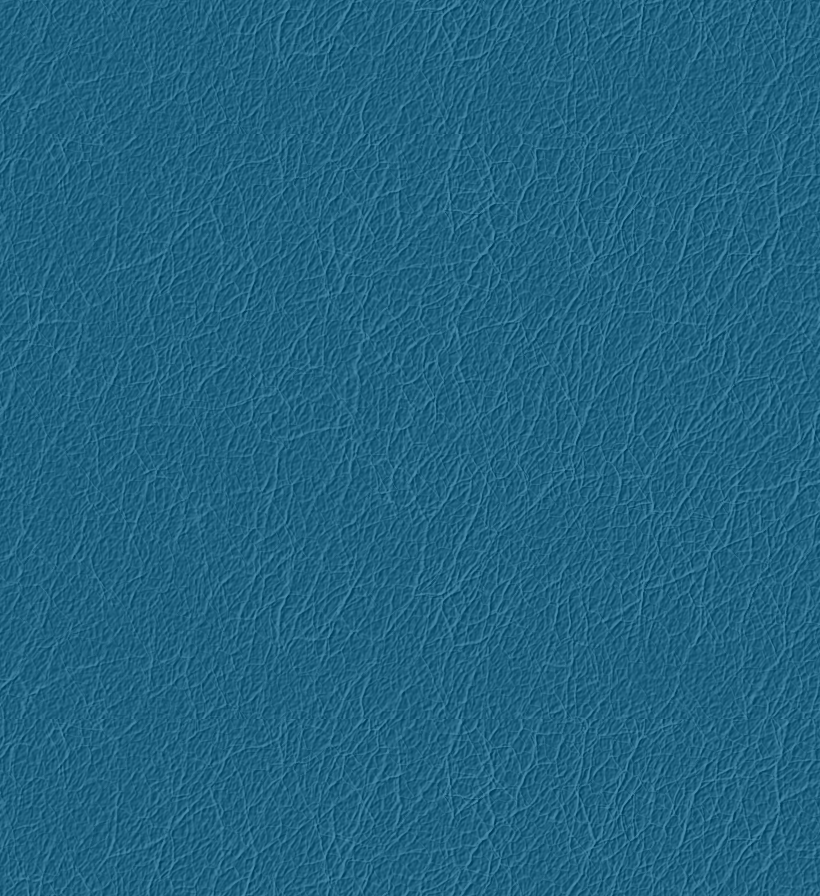
Reproduce this texture procedurally as a Shadertoy shader.

```glsl
// Blue creased leather: fine embossed pebbling under thin, crossing, mostly steep creases.

const vec3 LEATHER_BLUE = vec3(0.134, 0.391, 0.509);
const float TILE_HEIGHT = 0.653;   // the hide repeats vertically
const float TILE_SEAM = 0.197;
const float LIGHT_STEP = 0.0021;   // emboss distance

vec2 hash2(vec2 cell) {
    vec3 a = fract(cell.xyx * vec3(0.1031, 0.1030, 0.0973));
    a += dot(a, a.yzx + 33.33);
    return fract((a.xx + a.yz) * a.zy);
}

float cornerSlope(vec2 cell, vec2 offset) {
    float angle = 6.2832 * hash2(cell).x;
    return dot(vec2(cos(angle), sin(angle)), offset);
}

// Gradient noise, roughly -0.7 to 0.7
float noise(vec2 p) {
    vec2 i = floor(p), f = p - i;
    vec2 u = f * f * f * (f * (f * 6.0 - 15.0) + 10.0);
    vec2 e = vec2(1.0, 0.0);
    float low = mix(cornerSlope(i, f), cornerSlope(i + e, f - e), u.x);
    float high = mix(cornerSlope(i + e.yx, f - e.yx), cornerSlope(i + 1.0, f - 1.0), u.x);
    return mix(low, high, u.y);
}

vec2 noise2(vec2 p) {
    return vec2(noise(p), noise(p + vec2(37.4, 91.7)));
}

// Coordinates along and across a direction given in degrees
vec2 alongAcross(vec2 p, float degrees) {
    float a = radians(degrees);
    vec2 dir = vec2(cos(a), sin(a));
    return vec2(dot(p, dir), dot(p, vec2(-dir.y, dir.x)));
}

// Canvas distance to the nearest border of stretched Voronoi cells
float cellBorder(vec2 q, vec2 scale) {
    q *= scale;
    vec2 base = floor(q), first = vec2(9.0), second = vec2(9.0);
    for (int y = -1; y <= 1; y++) {
        for (int x = -1; x <= 1; x++) {
            vec2 cell = base + vec2(x, y);
            vec2 r = cell + hash2(cell) - q;
            if (dot(r, r) < dot(first, first)) {
                second = first;
                first = r;
            } else if (dot(r, r) < dot(second, second)) {
                second = r;
            }
        }
    }
    vec2 normal = normalize(second - first);
    return dot(0.5 * (first + second), normal) / length(scale * normal);
}

// Net of thin creases drawn out along one direction
float creaseNet(vec2 p, float degrees, vec2 scale, float width) {
    float d = cellBorder(alongAcross(p, degrees) + degrees, scale) / width;
    return exp(-d * d);
}

// Patches where a net is strong, or falls to a floor value
float patches(vec2 p, float scale, float seed, float weakest) {
    return mix(weakest, 1.0, smoothstep(-0.28, 0.25, noise(p * scale + seed)));
}

float creases(vec2 p) {
    vec2 w = p + 0.035 * noise2(p * 3.3 + 5.0);
    w += 0.007 * noise2(p * 22.0) + 0.0022 * noise2(p * 80.0);
    float sum = 0.45 * creaseNet(w, 61.0, vec2(58.0, 88.0), 0.0012);
    sum += 0.75 * creaseNet(w, 65.0, vec2(25.0, 44.0), 0.0013) * patches(p, 12.0, 11.0, 0.4);
    sum += 0.95 * creaseNet(w, 70.0, vec2(7.0, 20.0), 0.0016) * patches(p, 11.0, 23.0, 0.35);
    sum += 0.7 * creaseNet(w, 48.0, vec2(6.0, 17.0), 0.0014) * patches(p, 12.0, 57.0, 0.2);
    sum += 0.65 * creaseNet(w, 119.0, vec2(6.0, 16.0), 0.0013) * patches(p, 12.0, 73.0, 0.15);
    float region = mix(0.75, 1.0, smoothstep(0.1, 0.5, p.x));
    return sum * region * mix(0.85, 1.0, smoothstep(0.0, 0.3, p.y));
}

// Fine pebbling, slightly stretched along the slant of the hide
float grain(vec2 p) {
    vec2 q = alongAcross(p + 0.006 * noise2(p * 16.0), 60.0);
    return noise(q * vec2(155.0, 245.0)) + 0.5 * noise(q * vec2(260.0, 330.0) + 17.0);
}

void mainImage(out vec4 fragColor, in vec2 fragCoord) {
    vec2 p = fragCoord / iResolution.y;
    p.y = mod(p.y - TILE_SEAM, TILE_HEIGHT);

    // Relief lit from the upper left
    vec2 toLight = 0.5 * LIGHT_STEP * vec2(-0.84, 0.54);
    float creaseNear = creases(p + toLight);
    float creaseFar = creases(p - toLight);
    float tone = 0.12 * (grain(p - toLight) - grain(p + toLight));
    tone += 0.15 * (creaseFar - creaseNear);

    // Worn crease tops are slightly paler
    tone += 0.06 * (0.5 * (creaseNear + creaseFar) - 0.27);
    tone = 0.18 * tanh(tone / 0.18);

    fragColor = vec4(LEATHER_BLUE + tone, 1.0);
}
```
